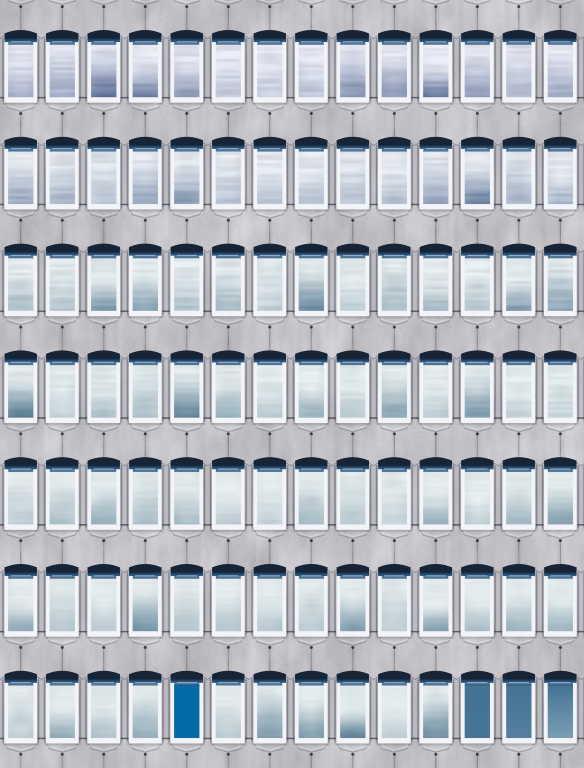
This pattern is drawn by a Shadertoy shader. Its source:

```glsl
const float COLUMNS = 14.07;      // column pitches across the canvas
const float ROW_PITCH = 2.573;    // in column pitches
const vec3 CONCRETE = vec3(0.765, 0.758, 0.777);
const vec3 JOINT = vec3(0.43, 0.44, 0.49);
const vec3 FRAME = vec3(0.95, 0.955, 0.97);
const vec3 HOOD = vec3(0.09, 0.14, 0.21);
const vec3 HOOD_BLUE = vec3(0.16, 0.33, 0.49);

float hash(vec2 p) {
    return fract(sin(dot(p, vec2(127.1, 311.7))) * 43758.5);
}

float noise(vec2 p) {
    vec2 i = floor(p), f = fract(p);
    f = f * f * (3.0 - 2.0 * f);
    return mix(mix(hash(i), hash(i + vec2(1, 0)), f.x),
               mix(hash(i + vec2(0, 1)), hash(i + vec2(1, 1)), f.x), f.y);
}

float fbm(vec2 p) {
    float sum = 0.0, gain = 0.5;
    for (int i = 0; i < 4; i++) {
        sum += gain * noise(p);
        p = p * 2.03 + 7.1;
        gain *= 0.5;
    }
    return sum;
}

float box(vec2 p, vec2 center, vec2 halfSize) {
    vec2 d = abs(p - center) - halfSize;
    return length(max(d, 0.0)) + min(max(d.x, d.y), 0.0);
}

float segment(vec2 p, vec2 a, vec2 b) {
    vec2 ab = b - a;
    return length(p - a - ab * clamp(dot(p - a, ab) / dot(ab, ab), 0.0, 1.0));
}

float fill(float d, float blur) {
    return smoothstep(0.5 * blur, -0.5 * blur, d);
}

// Stained wall with joints, sill brackets and stems; q.y points down
vec3 wall(vec2 q, vec2 pos, float blur) {
    float stain = fbm(pos * vec2(1.6, 1.1)) - 0.47;
    float streak = noise(pos * vec2(9.0, 0.8)) - 0.5;
    float grain = hash(floor(pos * 28.0)) - 0.5;
    vec3 col = CONCRETE + 0.17 * stain + 0.035 * streak + 0.02 * grain;
    vec2 m = vec2(abs(q.x), q.y);

    // Piers between windows
    float pier = fill(box(m, vec2(0.5, 0.93), vec2(0.07, 0.72)), blur);
    col = mix(col, vec3(0.72, 0.72, 0.75), 0.6 * pier);
    float slit = segment(m, vec2(0.43, 0.2), vec2(0.43, 1.66)) - 0.014;
    col = mix(col, JOINT, 0.6 * fill(slit, blur));
    float ledge = segment(m, vec2(0.42, 1.63), vec2(0.5, 1.63)) - 0.018;
    col = mix(col, JOINT * 0.65, 0.8 * fill(ledge, blur));
    float shoulder = segment(m, vec2(0.38, 0.13), vec2(0.5, 0.21)) - 0.012;
    col = mix(col, JOINT, 0.65 * fill(shoulder, blur));

    // Sloped bracket beneath the sill
    float bracket = min(segment(m, vec2(0.43, 1.68), vec2(0.3, 1.88)),
                        segment(m, vec2(0.3, 1.88), vec2(0.0, 1.96)));
    col = mix(col, JOINT, 0.45 * fill(bracket - 0.014, blur));
    float rim = segment(m, vec2(0.36, 1.81), vec2(0.0, 1.91));
    col = mix(col, FRAME, 0.35 * fill(rim - 0.016, blur));

    // Stem and drain
    float stemSpan = max(step(q.y, 0.1), step(2.0, q.y));
    float strength = 0.3 + 0.4 * noise(pos * vec2(1.0, 5.0));
    col = mix(col, JOINT, strength * stemSpan * fill(m.x - 0.014, blur));
    float wash = stemSpan * smoothstep(0.12, 0.02, m.x);
    col -= 0.035 * wash;
    return mix(col, HOOD, 0.8 * fill(length(q - vec2(0.0, 2.01)) - 0.036, blur));
}

// Pane with a reflected sky gradient and faint blinds
vec3 glass(vec2 q, vec2 id) {
    float depth = clamp((q.y - 0.33) / 1.29, 0.0, 1.0);
    float mood = hash(id + 3.7), start = 0.45 * hash(id + 19.3);
    float upper = 1.0 - smoothstep(0.0, 2.5, id.y);
    vec3 pale = mix(vec3(0.89, 0.92, 0.925), vec3(0.89, 0.90, 0.94), upper);
    vec3 deep = mix(vec3(0.31, 0.46, 0.55), vec3(0.34, 0.41, 0.57), upper);
    float amount = mix(0.2, 0.92, mood * mood);
    float haze = 0.12 * (noise(q * vec2(3.0, 2.0) + id * 5.0) - 0.4);
    vec3 col = mix(pale, deep, clamp(amount * smoothstep(start, 1.05, depth) + haze, 0.0, 1.0));
    float blinds = noise(vec2(q.x * 1.5, q.y * 15.0) + id * 11.0) - 0.5;
    col += blinds * mix(0.1, 0.03, smoothstep(1.0, 5.0, id.y));

    // Drawn blue shades in the bottom row
    float bottom = step(5.5, id.y);
    vec3 shade = mix(vec3(0.27, 0.45, 0.58), vec3(0.48, 0.62, 0.71), depth * mood);
    col = mix(col, shade, bottom * step(10.5, id.x));
    return mix(col, vec3(0.0, 0.42, 0.66), bottom * step(abs(id.x - 4.0), 0.5));
}

void mainImage(out vec4 fragColor, in vec2 fragCoord) {
    float blur = 1.3 * COLUMNS / iResolution.x;
    vec2 pos = vec2(fragCoord.x, iResolution.y - fragCoord.y) * COLUMNS / iResolution.x;
    vec2 grid = vec2(pos.x, (pos.y - 0.473) / ROW_PITCH);
    vec2 id = floor(grid);
    vec2 q = vec2(fract(grid.x) - 0.5, fract(grid.y) * ROW_PITCH - 0.25);

    vec3 col = wall(q, pos, blur);
    float frame = box(q, vec2(0.0, 1.0), vec2(0.395, 0.75));
    col *= 1.0 - 0.16 * smoothstep(0.09, 0.0, frame);
    col = mix(col, FRAME, fill(frame, blur));
    float pane = box(q, vec2(0.0, 0.975), vec2(0.305, 0.645));
    col = mix(col, glass(q, id), fill(pane, blur));

    // Arched hood with a blue lower edge and a bright reflection
    float hood = max(box(q, vec2(0.0, 0.14), vec2(0.39, 0.15)), 0.55 * q.x * q.x - q.y);
    vec3 hoodColor = mix(HOOD, HOOD_BLUE, smoothstep(0.18, 0.27, q.y));
    col = mix(col, hoodColor, fill(hood, blur));
    col = mix(col, HOOD_BLUE, 0.8 * fill(box(q, vec2(0.0, 0.32), vec2(0.3, 0.035)), blur));
    float glint = box(q, vec2(0.0, 0.285), vec2(0.24, 0.014));
    col = mix(col, vec3(0.72, 0.82, 0.9), 0.65 * fill(glint, blur));
    fragColor = vec4(clamp(col, 0.0, 1.0), 1.0);
}
```
